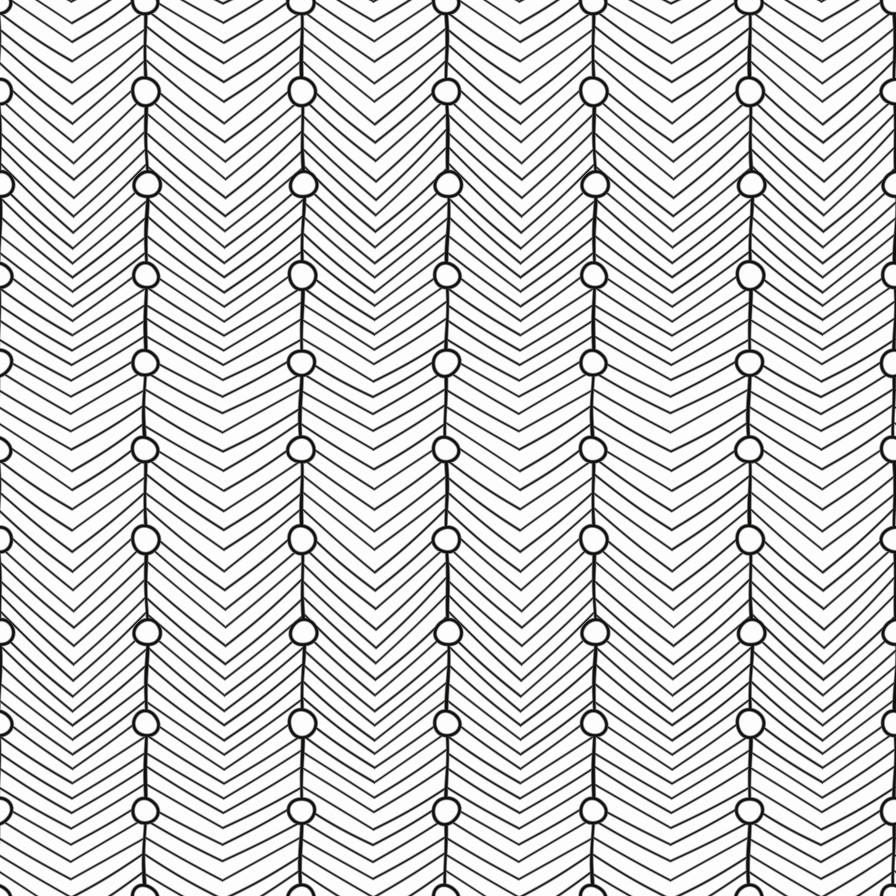
Reproduce this pattern procedurally as a three.js fragment shader.

```glsl
varying vec2 vUv;

const float TAU = 6.2831853;
const float SPINES = 6.0;
const float BEADS = 10.0;
const float RIBS = 52.0;
const float SOFT = 0.0013;
const vec3 PAPER = vec3(0.993);
const vec3 INK = vec3(0.065, 0.062, 0.058);

float hash(vec2 p) {
  return fract(sin(dot(p, vec2(127.1, 311.7))) * 43758.5453);
}

float wrapIndex(float n, float count) {
  return floor(mod(n + 0.5, count));
}

float stroke(float dist, float halfWidth) {
  return 1.0 - smoothstep(halfWidth - SOFT, halfWidth + SOFT, abs(dist));
}

// Unevenly spaced spines, repeating every three
float spineX(float i) {
  float k = wrapIndex(i, 3.0);
  float shift = k < 0.5 ? -0.0013 : (k < 1.5 ? -0.0039 : 0.0039);
  return i / SPINES + shift;
}

float beadY(float row) {
  return row / BEADS + 0.0045 - 0.003 * cos(TAU * (row - 0.4) / 5.0);
}

float sway(float y) {
  return 0.0013 * cos(2.0 * TAU * (y - 0.22)) + 0.0005 * sin(6.0 * TAU * y);
}

// How far a rib starting at height s falls before its valley
float ribDrop(float s) {
  return 0.0612 + 0.0145 * cos(2.0 * TAU * (s - 0.156));
}

float ribDropSlope(float s) {
  return -0.0145 * 2.0 * TAU * sin(2.0 * TAU * (s - 0.156));
}

// t runs from 0 at the spine to 1 at the valley
float ribs(float y, float t, float halfGap, float valley, float side) {
  float fall = t + 0.02 * sin(0.5 * TAU * t);
  float s = y;
  for (int i = 0; i < 5; i++) s = y - ribDrop(s) * fall;

  float phase = s * RIBS + 0.4;
  float n = floor(phase + 0.5);
  float id = wrapIndex(n, RIBS * 0.5);
  float atSpine = hash(vec2(id, valley * 2.0 + side + 3.0)) - 0.5;
  float atValley = hash(vec2(id, valley + 17.0)) - 0.5;
  float bow = hash(vec2(id, valley * 2.0 + side + 31.0)) - 0.5;
  float offset = mix(0.26 * atSpine, 0.16 * atValley, t) + 0.13 * bow * sin(0.5 * TAU * t);

  // Turn the vertical offset into distance across the stroke
  float slope = ribDrop(s) / halfGap;
  float stretch = (1.0 + ribDropSlope(s) * fall) / sqrt(1.0 + slope * slope);
  float halfWidth = 0.00108 + 0.0002 * bow;
  return stroke((phase - n - offset) / RIBS * stretch, halfWidth);
}

// Signed distance to a slightly lumpy hand-drawn circle
float beadDistance(vec2 p, float seed) {
  float a = atan(p.y, p.x);
  float radius = 0.0138 + 0.0016 * seed;
  radius += 0.0005 * sin(2.0 * a + TAU * seed) + 0.0004 * sin(3.0 * a + 17.0 * seed);
  return length(p) - radius;
}

void main() {
  float y = 1.0 - vUv.y;
  float x = vUv.x - sway(y);

  // Gap between two spines
  float gap = floor(x * SPINES);
  if (x < spineX(gap)) gap -= 1.0;
  else if (x >= spineX(gap + 1.0)) gap += 1.0;
  float left = spineX(gap);
  float width = spineX(gap + 1.0) - left;
  float across = (x - left) / width;
  float side = step(0.5, across);
  float t = 1.0 - abs(2.0 * across - 1.0);
  float ink = ribs(y, t, 0.5 * width, wrapIndex(gap, 3.0), side);

  // Spine
  float column = wrapIndex(gap + side, 3.0);
  float dx = x - spineX(gap + side);
  float bend = 0.0008 * sin(BEADS * TAU * y + TAU * hash(vec2(column, 5.0)));
  float spineHalf = 0.0019 + 0.0003 * sin(8.0 * TAU * y + column * 2.0);
  ink = max(ink, stroke(dx - bend, spineHalf));

  // Beads cover the strokes behind them
  float row = floor((y - 0.0045) * BEADS + 0.5);
  float seed = hash(vec2(column + 9.0, wrapIndex(row, 5.0)));
  float bead = beadDistance(vec2(dx, y - beadY(row)), seed);
  ink *= smoothstep(-SOFT, SOFT, bead);
  ink = max(ink, stroke(bead, 0.0019));

  gl_FragColor = vec4(mix(PAPER, INK, ink), 1.0);
}
```
